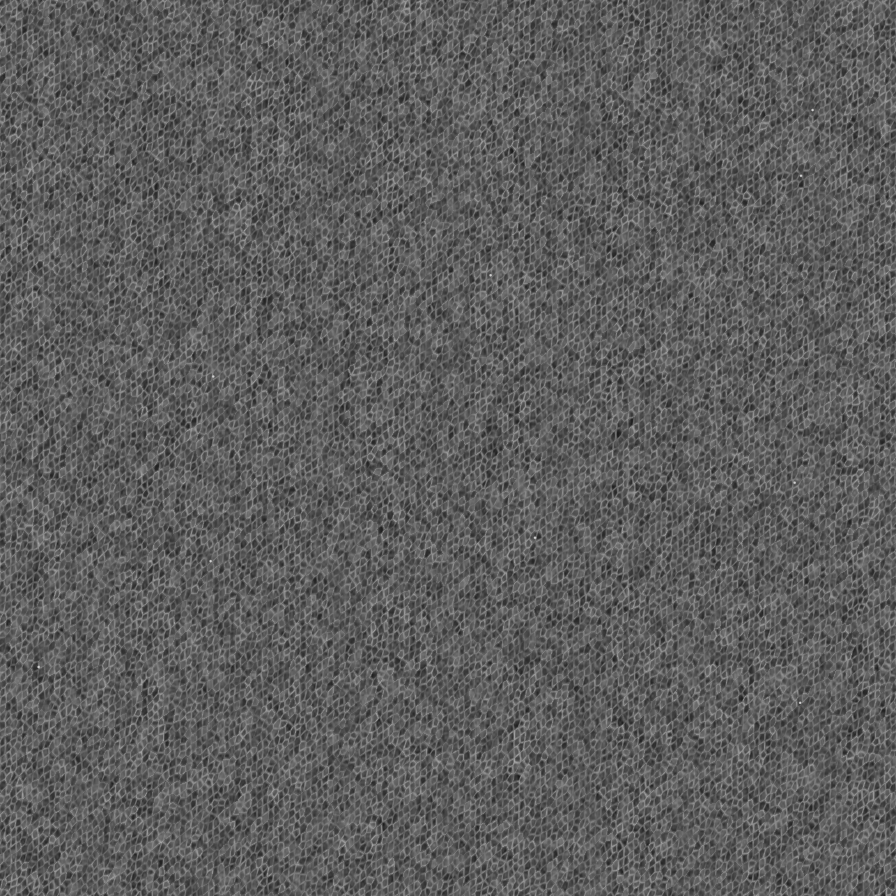
Give the GLSL for this texture, as a WebGL 1 fragment shader.

```glsl
precision highp float;

uniform vec2 u_resolution;

const vec2 WEAVE_COUNT = vec2(164.0, 108.0);
const float CELL_LEAN = 0.45;

float hash(vec2 p) {
  vec3 q = fract(vec3(p.xyx) * 0.1031);
  q += dot(q, q.yzx + 33.33);
  return fract((q.x + q.y) * q.z);
}

vec2 hash2(vec2 p) {
  return vec2(hash(p + 17.3), hash(p + 71.9));
}

float valueNoise(vec2 p) {
  vec2 cell = floor(p);
  vec2 f = fract(p);
  f = f * f * (3.0 - 2.0 * f);
  float low = mix(hash(cell), hash(cell + vec2(1.0, 0.0)), f.x);
  float high = mix(hash(cell + vec2(0.0, 1.0)), hash(cell + 1.0), f.x);
  return mix(low, high, f.y);
}

// Staggered cells: nearest distance, gap to the second, random tone
vec3 cellular(vec2 p, float jitter, float lean) {
  vec2 base = floor(p);
  float nearest = 8.0;
  float second = 8.0;
  float tone = 0.0;
  for (int j = -2; j <= 1; j++) {
    for (int i = -1; i <= 1; i++) {
      vec2 id = base + vec2(float(i), float(j));
      vec2 center = id + 0.5 + jitter * (hash2(id) - 0.5);
      center.y += 0.5 * mod(id.x, 2.0);
      vec2 offset = p - center;
      offset.x -= lean * offset.y;
      float d = length(offset);
      if (d < nearest) {
        second = nearest;
        nearest = d;
        tone = hash(id + 5.7);
      } else {
        second = min(second, d);
      }
    }
  }
  return vec3(nearest, second - nearest, tone);
}

// Slow vertical bands that vary the strength of the weave
float columnBands(vec2 uv) {
  float bend = 0.6 * sin(uv.y * 9.0 + uv.x * 5.0);
  return 0.5 * sin(uv.x * 47.0 + bend) + 0.3 * sin(uv.x * 121.0 - bend)
       + 0.2 * sin(uv.x * 213.0 + 2.0 * bend);
}

// Sparse, tiny bright flecks
float flecks(vec2 uv, float count, float radius) {
  vec2 p = uv * count;
  vec2 id = floor(p);
  vec2 center = 0.15 + 0.7 * hash2(id + 40.0);
  float d = length(fract(p) - center) / count;
  float present = step(0.65, hash(id + 90.0));
  return present * (1.0 - smoothstep(0.2 * radius, radius, d));
}

void main() {
  vec2 uv = gl_FragCoord.xy / u_resolution;
  float bands = columnBands(uv);

  // Dark cells enclosed by pale, uneven threads
  vec3 weave = cellular(uv * WEAVE_COUNT, 0.6, CELL_LEAN);
  float thread = 1.0 - smoothstep(0.0, 0.5, weave.y);
  float threadGain = 0.3 + 1.4 * valueNoise(uv * vec2(190.0, 105.0));
  float contrast = 1.0 + 0.15 * bands;

  // Faint blotches and fine fibre grain
  float blotch = cellular(uv * vec2(82.0, 64.0) + 31.0, 0.9, 0.2).x - 0.42;
  float grain = valueNoise(uv * vec2(390.0, 300.0) + 13.0) - 0.5;

  // Thread light is centred so that its gain leaves the mean shade alone
  float weaveLight = 0.14 * (weave.z - 0.5) + 0.15 * (thread - 0.45) * threadGain;
  float shade = 0.366 + 0.003 * bands + contrast * weaveLight;
  shade += 0.05 * blotch + 0.14 * grain;
  shade = mix(shade, 0.82, flecks(uv, 6.0, 0.0022));

  gl_FragColor = vec4(vec3(clamp(shade, 0.0, 1.0)), 1.0);
}
```
